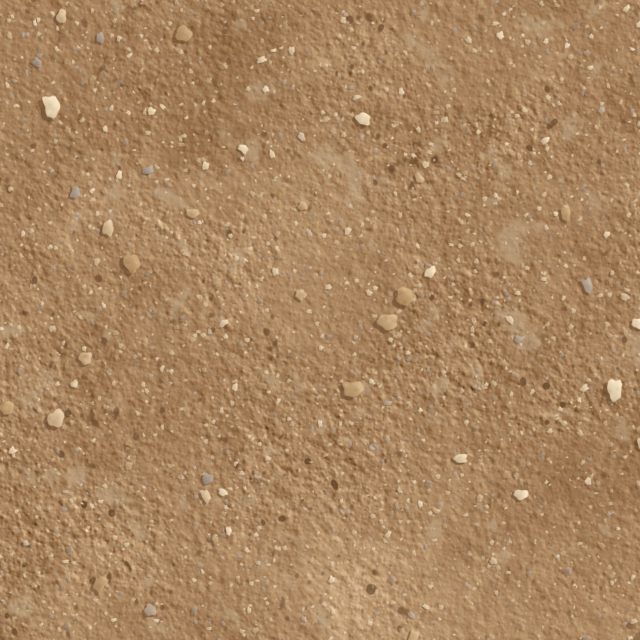
Give the GLSL for this texture, as a Shadertoy shader.

```glsl
// Dry sandy ground: a warm brown bed with soft patches and lit grain relief,
// dark pits, pale dust, and three sizes of scattered stones with shadows.
// Cellular blobs make the bed; jittered cells place the stones.

const vec2 LIGHT = vec2(0.8, 0.6);
const vec3 SAND  = vec3(0.660, 0.515, 0.365);
const vec3 PIT   = vec3(0.40, 0.275, 0.17);
const vec3 DUST  = vec3(0.76, 0.66, 0.54);
const vec3 CREAM = vec3(0.91, 0.83, 0.70);
const vec3 OCHRE = vec3(0.80, 0.66, 0.48);
const vec3 GREY  = vec3(0.69, 0.63, 0.58);

vec3 hash3(vec2 cell, float seed) {
    vec3 h = fract(vec3(cell.xyx + seed * 7.31) * vec3(0.1031, 0.1030, 0.0973));
    h += dot(h, h.yxz + 33.33);
    return fract((h.xxy + h.yzz) * h.zyx);
}

// Smooth cellular noise: a signed soft blob in each cell, about -1 to 1
float blobs(vec2 p, float seed) {
    vec2 home = floor(p);
    float sum = 0.0;
    for (int y = -1; y <= 1; y++)
    for (int x = -1; x <= 1; x++) {
        vec2 cell = home + vec2(x, y);
        vec3 h = hash3(cell, seed);
        vec2 d = p - cell - h.xy;
        sum += (2.0 * h.z - 1.0) * exp(-5.0 * dot(d, d));
    }
    return sum;
}

// Brightness of a blob surface lit from the side
float relief(vec2 p, float seed) {
    return blobs(p, seed) - blobs(p + 0.42 * LIGHT, seed);
}

// Signed distance to an uneven, slightly boxy stone
float stoneDistance(vec2 q, float radius, vec3 h) {
    float turn = 6.2832 * h.x;
    q = mat2(cos(turn), -sin(turn), sin(turn), cos(turn)) * q;
    q *= vec2(1.0 - 0.3 * h.y, 1.0 + 0.3 * h.y);
    float angle = atan(q.y, q.x);
    float wobble = 0.10 * sin(3.0 * angle + 9.0 * h.z)
                 + 0.07 * sin(5.0 * angle + 17.0 * h.y);
    float boxy = max(abs(q.x), abs(q.y)) * 1.1;
    return mix(length(q), boxy, 0.7 * h.z) - radius * (1.0 + wobble);
}

// Lays one size of stones over the ground; radii are in cell units
vec3 addStones(vec3 ground, vec2 uv, float cells, float density,
               vec2 radii, vec2 opacity, float shadow, float seed) {
    vec2 p = uv * cells;
    vec2 home = floor(p);
    float soft = max(1.0 / iResolution.y, 0.0016) * cells;
    for (int y = -1; y <= 1; y++)
    for (int x = -1; x <= 1; x++) {
        vec2 cell = home + vec2(x, y);
        vec3 place = hash3(cell, seed);
        if (place.z > density) continue;
        vec3 form = hash3(cell, seed + 3.0);
        vec3 kind = hash3(cell, seed + 5.0);
        float radius = mix(radii.x, radii.y, kind.x * kind.x);
        vec2 q = p - cell - place.xy;

        float shade = smoothstep(soft, -soft,
            stoneDistance(q + 0.6 * radius * LIGHT, radius, form));
        ground = mix(ground, PIT, shadow * shade);

        vec3 tint = mix(OCHRE, CREAM, smoothstep(0.1, 0.7, kind.y));
        tint = mix(tint, GREY, smoothstep(0.68, 0.85, kind.z));
        tint += 0.09 * clamp(dot(q, LIGHT) / radius, -1.0, 1.0);
        tint += 0.06 * blobs(uv * 120.0, seed);
        float cover = smoothstep(soft, -soft, stoneDistance(q, radius, form));
        ground = mix(ground, tint, cover * mix(opacity.x, opacity.y, kind.y));
    }
    return ground;
}

vec3 sandBed(vec2 uv) {
    vec2 warped = uv + 0.025 * sin(uv.yx * 19.0 + 2.0 * sin(uv * 11.0));
    float broad = blobs(warped * 3.5, 1.0);
    float patches = 0.045 * broad + 0.035 * blobs(warped * 9.0, 2.0)
                  + 0.035 * blobs(warped * 24.0, 3.0);
    float rough = 0.75 + 0.6 * smoothstep(-0.3, 0.5, blobs(warped * 6.0, 4.0));
    float grain = 0.07 * relief(uv * 62.0, 5.0) + 0.11 * relief(uv * 115.0, 6.0)
                + 0.09 * relief(uv * 205.0, 7.0);
    vec3 color = SAND + (patches + rough * grain) * vec3(1.0, 1.05, 1.0);

    // Pale dust clumps, then pits that gather in the rough areas
    float dust = smoothstep(0.35, 0.85, blobs(warped * 23.0, 8.0)
               + 0.35 * blobs(uv * 90.0, 9.0));
    color = mix(color, DUST, 0.5 * dust);
    float pits = blobs(uv * vec2(75.0, 62.0), 10.0)
               + 0.45 * blobs(warped * 11.0, 11.0);
    return mix(color, PIT, 0.65 * rough * smoothstep(0.58, 1.05, pits));
}

void mainImage(out vec4 fragColor, in vec2 fragCoord) {
    vec2 uv = fragCoord / iResolution.y;
    vec3 color = sandBed(uv);
    color = addStones(color, uv, 98.0, 0.36, vec2(0.16, 0.38), vec2(0.2, 0.8), 0.22, 20.0);
    color = addStones(color, uv, 43.0, 0.13, vec2(0.13, 0.27), vec2(0.4, 0.95), 0.4, 40.0);
    color = addStones(color, uv, 13.0, 0.20, vec2(0.09, 0.20), vec2(0.75, 1.0), 0.6, 60.0);
    fragColor = vec4(clamp(color, 0.0, 1.0), 1.0);
}
```
